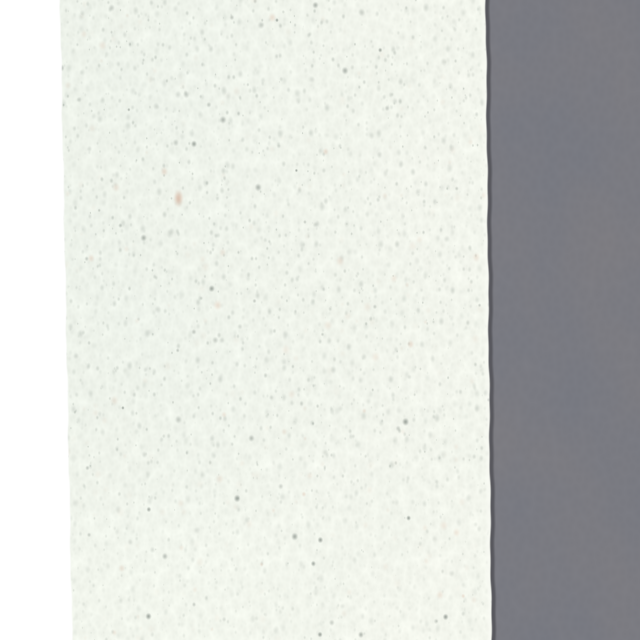
Write a three.js fragment shader that draws this texture.

```glsl
varying vec2 vUv;

const vec3 BACKDROP = vec3(1.0, 1.0, 1.0);
const vec3 PAPER = vec3(0.957, 0.972, 0.936);
const vec3 PAPER_COOL = vec3(0.928, 0.950, 0.918);
const vec3 PAPER_WARM = vec3(0.966, 0.968, 0.934);
const vec3 SPECK = vec3(0.52, 0.56, 0.53);
const vec3 STAIN = vec3(0.80, 0.60, 0.50);
const vec3 GREY_COOL = vec3(0.465, 0.475, 0.510);
const vec3 GREY_WARM = vec3(0.495, 0.490, 0.508);
const vec3 SEAM = vec3(0.30, 0.30, 0.32);

const vec2 LEFT_EDGE = vec2(0.113, 0.094);   // x at bottom, x at top
const vec2 RIGHT_EDGE = vec2(0.768, 0.759);
const vec2 STAIN_POS = vec2(0.279, 0.690);
const float EDGE_SOFT = 0.0018;
const float SEAM_WIDTH = 0.0035;

vec2 hash2(vec2 p) {
  vec2 q = vec2(dot(p, vec2(127.1, 311.7)), dot(p, vec2(269.5, 183.3)));
  return fract(sin(q) * 43758.55);
}

// Distance to the nearest scattered point
float cellular(vec2 p) {
  vec2 cell = floor(p);
  float nearest = 2.0;
  for (int j = -1; j <= 1; j++) {
    for (int i = -1; i <= 1; i++) {
      vec2 c = cell + vec2(float(i), float(j));
      nearest = min(nearest, length(c + hash2(c) - p));
    }
  }
  return nearest;
}

// Soft dots of random size; only a few are strong
float specks(vec2 p, float rarity) {
  vec2 cell = floor(p);
  float ink = 0.0;
  for (int j = -1; j <= 1; j++) {
    for (int i = -1; i <= 1; i++) {
      vec2 c = cell + vec2(float(i), float(j));
      vec2 trait = hash2(c + 57.3);
      float radius = mix(0.22, 0.5, trait.x);
      float d = length(c + hash2(c) - p);
      ink = max(ink, pow(trait.y, rarity) * smoothstep(radius, 0.0, d));
    }
  }
  return ink;
}

// Broad drifting tone from layered sines
float drift(vec2 p) {
  float sum = 0.0;
  float weight = 0.5;
  for (int i = 0; i < 4; i++) {
    sum += weight * sin(p.x + 1.7 * sin(p.y)) * cos(p.y - 1.3 * sin(p.x));
    p = mat2(1.5, 1.1, -1.1, 1.5) * p + 2.3;
    weight *= 0.55;
  }
  return sum;
}

vec3 paperColor(vec2 uv) {
  float tone = drift(uv * 9.0 + 1.0);
  float grain = cellular(uv * vec2(70.0, 48.0)) - 0.5;
  float fineGrain = cellular(uv * vec2(150.0, 110.0)) - 0.5;

  // Cooler toward the left and top, warmer right, paler below
  float cool = clamp(0.75 - 0.75 * uv.x + 0.35 * tone, 0.0, 1.0);
  vec3 color = mix(PAPER, PAPER_COOL, cool * smoothstep(0.0, 0.45, uv.y));
  float warm = smoothstep(0.2, 0.7, uv.x) * (0.5 + 0.5 * tone);
  color = mix(color, PAPER_WARM, 0.6 * warm);
  color += 0.035 * grain + 0.022 * fineGrain + 0.008 * tone;

  // Fibres and flecks, thinner in the lower part
  float density = mix(0.6, 1.0, smoothstep(0.1, 0.4, uv.y));
  float ink = 0.24 * specks(uv * vec2(78.0, 54.0), 3.0);
  ink += 0.30 * specks(uv * vec2(120.0, 88.0) + 9.0, 6.0);
  color = mix(color, SPECK, clamp(ink * density, 0.0, 1.0));
  float dark = specks(uv * vec2(75.0, 65.0) + 31.0, 45.0);
  color = mix(color, SPECK * 0.85, 0.65 * dark);
  float rust = specks(uv * vec2(60.0, 50.0) + 83.0, 18.0);
  color = mix(color, STAIN, 0.25 * rust);

  // Small rusty stain
  float stain = length((uv - STAIN_POS) * vec2(1.4, 0.8));
  return mix(color, STAIN, 0.5 * smoothstep(0.013, 0.0, stain));
}

vec3 greyColor(vec2 uv) {
  float tone = 0.5 + 0.5 * drift(uv * vec2(13.0, 8.0) + 4.0);
  float grain = cellular(uv * vec2(90.0, 70.0)) - 0.5;
  return mix(GREY_COOL, GREY_WARM, tone) + 0.012 * grain;
}

void main() {
  vec2 uv = vUv;
  float wobble = 0.0007 * sin(uv.y * 37.0) + 0.0004 * sin(uv.y * 113.0);
  float fromLeft = uv.x - mix(LEFT_EDGE.x, LEFT_EDGE.y, uv.y) - wobble;
  float fromRight = uv.x - mix(RIGHT_EDGE.x, RIGHT_EDGE.y, uv.y) - wobble;

  vec3 color = mix(BACKDROP, paperColor(uv), smoothstep(-EDGE_SOFT, EDGE_SOFT, fromLeft));

  // Bright paper rim, then the dark seam beside the grey board
  float rim = smoothstep(-0.010, -0.002, fromRight);
  color = mix(color, vec3(0.985, 0.99, 0.965), 0.6 * rim);
  float seam = 1.0 - smoothstep(SEAM_WIDTH, SEAM_WIDTH * 2.5, fromRight);
  vec3 board = mix(greyColor(uv), SEAM, 0.75 * seam);
  color = mix(color, board, smoothstep(-EDGE_SOFT, EDGE_SOFT, fromRight));

  gl_FragColor = vec4(color, 1.0);
}
```
